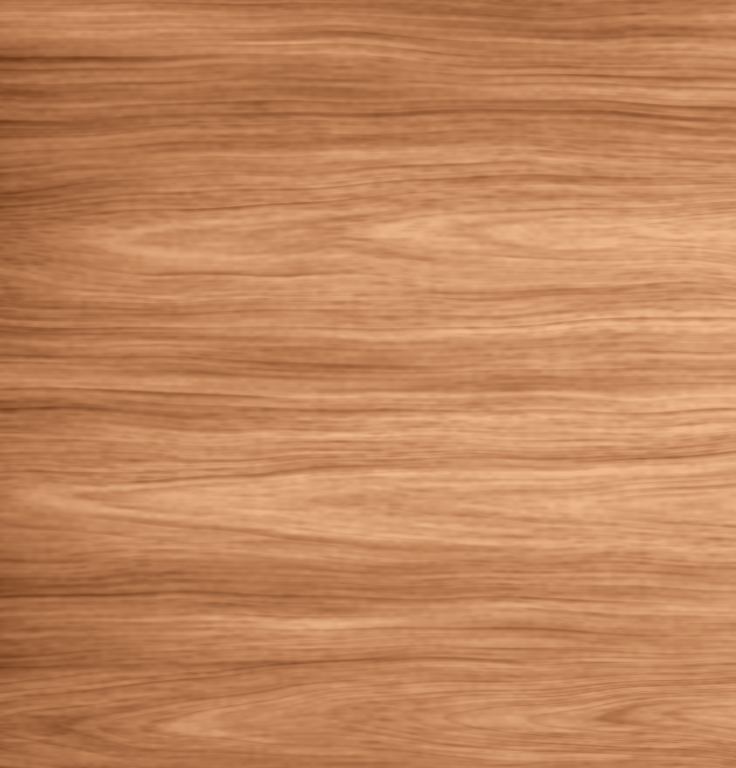
Write a Shadertoy shader that draws this texture.

```glsl
// Warm plank of wood with horizontal grain and nested arches opening to the right.
// Hyperbolic ring fields give the arches and fade into straight grain; broken
// rings, stretched noise and cellular pores follow them, lit from the right.

float hash(vec2 p) {
    vec3 q = fract(p.xyx * vec3(0.1031, 0.1030, 0.0973));
    q += dot(q, q.yzx + 33.33);
    return fract((q.x + q.y) * q.z);
}

float noise(vec2 p) {
    vec2 i = floor(p), f = fract(p);
    f = f * f * (3.0 - 2.0 * f);
    return mix(mix(hash(i), hash(i + vec2(1, 0)), f.x),
               mix(hash(i + vec2(0, 1)), hash(i + vec2(1, 1)), f.x), f.y);
}

// Distance to the nearest scattered point
float cellular(vec2 p) {
    vec2 cell = floor(p);
    float nearest = 2.0;
    for (int y = -1; y <= 1; y++)
    for (int x = -1; x <= 1; x++) {
        vec2 c = cell + vec2(x, y);
        vec2 point = c + vec2(hash(c), hash(c + 57.0));
        nearest = min(nearest, length(p - point));
    }
    return nearest;
}

float bell(float d, float width) {
    return exp(-d * d / (width * width));
}

// x: grain coordinate, y: weight of the arches, z: closeness to an arch axis
vec3 archField(vec2 p) {
    vec3 axes = vec3(0.065, 0.35, 0.70);
    vec3 slopes = vec3(0.15, 0.075, 0.095);
    vec3 field = vec3(0);
    float nearest = 9.0;
    for (int i = 0; i < 3; i++) {
        float d = p.y - axes[i];
        float r = sqrt(d * d + 0.0002) + 0.22 * d
                - slopes[i] * p.x * bell(d, 0.095);
        if (abs(d) < nearest) {
            nearest = abs(d);
            field = vec3(r + 1.7 * float(i) + 2.0, bell(d, 0.085), bell(d, 0.055));
        }
    }
    return field;
}

// Rings with a dark late-wood edge, broken along their length
float rings(vec2 p, float grain, float count) {
    float phase = grain * count + 1.5 * noise(vec2(p.x * 1.3, grain * 14.0));
    float ring = floor(phase), f = fract(phase);
    float edge = smoothstep(0.25, 0.78, f) * (1.0 - smoothstep(0.78, 1.0, f));
    float strength = 0.25 + 0.75 * pow(hash(vec2(ring, count)), 2.0);
    float gaps = smoothstep(0.2, 0.8, noise(vec2(p.x * 4.5 + 3.0 * hash(vec2(ring, 9.0)), ring * 3.7)));
    return edge * strength * (0.15 + 0.85 * gaps);
}

// Tone change from streaks, broad to fine, and two sets of rings
float figure(vec2 p, float grain) {
    float tone = 0.26 * (noise(vec2(p.x * 1.5, grain * 22.0)) - 0.5);
    tone += 0.40 * (noise(vec2(p.x * 2.7 + 8.0, grain * 58.0)) - 0.5);
    tone += 0.30 * (noise(vec2(p.x * 4.5 + 3.0, grain * 125.0)) - 0.5);
    return tone - 0.42 * rings(p, grain, 72.0) - 0.24 * rings(p, grain, 117.0);
}

vec3 woodColor(float tone) {
    vec3 dark = vec3(0.535, 0.315, 0.175);
    vec3 middle = vec3(0.735, 0.49, 0.325);
    vec3 light = vec3(0.89, 0.67, 0.50);
    return tone < 0.55 ? mix(dark, middle, tone / 0.55)
                       : mix(middle, light, (tone - 0.55) / 0.45);
}

void mainImage(out vec4 fragColor, in vec2 fragCoord) {
    vec2 p = fragCoord / iResolution.y;

    // Gentle waviness of the fibres
    vec2 w = p;
    w.y += 0.005 * sin(5.0 * p.x + 9.0 * p.y + 1.0)
         + 0.002 * sin(13.0 * p.x - 21.0 * p.y)
         + 0.001 * sin(31.0 * p.x + 43.0 * p.y);
    w.y += 0.009 * (noise(p * vec2(4.5, 15.0)) - 0.5);

    // Light from the right, shaded left side and broad darker bands
    vec3 arch = archField(w);
    float tone = 0.70;
    vec2 glow = (p - vec2(0.92, 0.54)) * vec2(1.5, 2.7);
    tone += 0.30 * exp(-dot(glow, glow));
    tone -= 0.32 * exp(-7.0 * p.x);
    tone -= 0.11 * (1.0 - smoothstep(0.08, 0.30, p.y));
    tone -= 0.17 * bell(w.y - 0.82, 0.07);
    tone -= 0.28 * bell(w.y - 0.235, 0.03) * (1.0 - 0.8 * p.x);
    tone -= 0.24 * bell(w.y - 0.75, 0.025) * exp(-3.0 * p.x);
    tone -= 0.10 * bell(w.y - 0.50, 0.05);
    tone += 0.07 * arch.z;

    // Straight grain between the arches, curved grain inside them
    float wobble = 0.006 * (noise(p * vec2(11.0, 34.0)) - 0.5);
    tone += mix(figure(p, w.y + 0.3 * wobble),
                0.9 * figure(p, arch.x + wobble), arch.y);

    // Fine fibres, soft mottling and short pores
    tone += 0.19 * (noise(vec2(p.x * 18.0, w.y * 220.0)) - 0.5);
    tone += 0.10 * (noise(p * vec2(110.0, 180.0)) - 0.5);
    float pore = 1.0 - smoothstep(0.08, 0.45, cellular(w * vec2(24.0, 120.0)));
    tone -= 0.15 * pore * noise(p * vec2(6.0, 24.0));

    fragColor = vec4(woodColor(clamp(tone, -0.25, 1.12)), 1.0);
}
```
